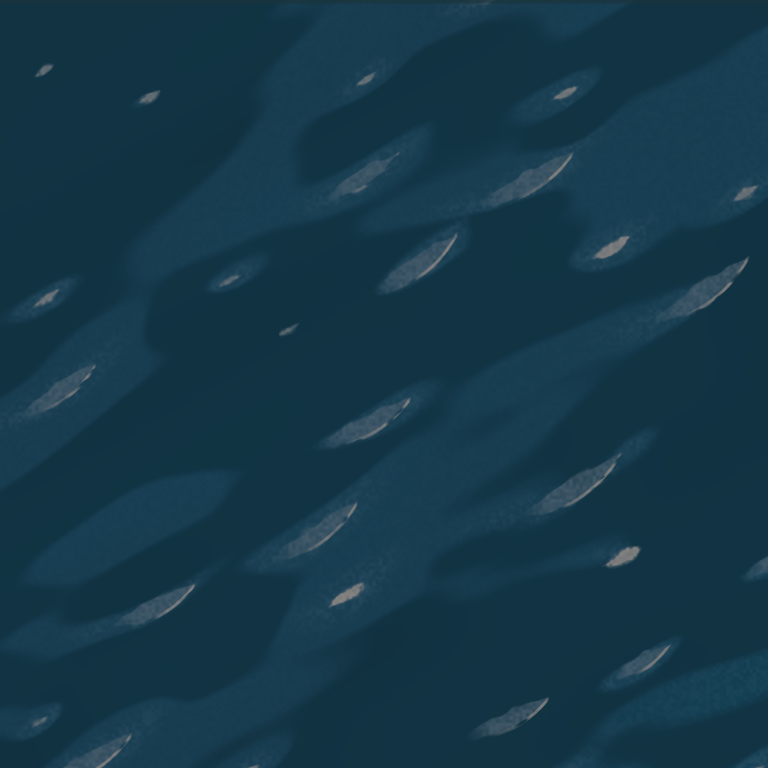
A Shadertoy shader for this texture:

```glsl
const vec3 DEEP = vec3(0.066, 0.198, 0.258);
const vec3 SWELL = vec3(0.094, 0.240, 0.318);
const vec3 TEAL = vec3(0.080, 0.262, 0.340);
const vec3 SHEEN = vec3(0.165, 0.300, 0.375);
const vec3 FILM = vec3(0.270, 0.355, 0.415);
const vec3 FOAM = vec3(0.540, 0.520, 0.510);
const float SLOPE = 0.53;                  // direction of the waves, radians
const vec2 BAND_SCALE = vec2(3.4, 10.5);   // along and across the waves
const float BAND_LEVEL = 0.565;
const float BAND_EDGE = 0.045;
const vec2 GLINT_CELL = vec2(0.23, 0.115);
const float GLINT_SHARE = 0.66;
const float LONG_SHARE = 0.48;
const float RIM_WIDTH = 0.0030;
const float GRAIN_SCALE = 230.0;

float hash(vec2 p) {
    vec3 q = fract(vec3(p.xyx) * 0.1031);
    q += dot(q, q.yzx + 33.33);
    return fract((q.x + q.y) * q.z);
}

float noise(vec2 p) {
    vec2 i = floor(p), f = fract(p);
    f = f * f * (3.0 - 2.0 * f);
    return mix(mix(hash(i), hash(i + vec2(1, 0)), f.x),
               mix(hash(i + vec2(0, 1)), hash(i + vec2(1, 1)), f.x), f.y);
}

// Two octaves of long noise, bent so that the bands meander
float waveBands(vec2 p) {
    p.y += 0.055 * (noise(p * vec2(5.0, 3.0) + 41.0) - 0.5);
    p.x += 0.10 * (noise(p * 6.0 + 17.0) - 0.5);
    return 0.72 * noise(p * BAND_SCALE + 60.0)
         + 0.28 * noise(p * BAND_SCALE * 2.2 + 90.0);
}

// One lens of light: x = halo, y = film, z = foam
vec3 glint(vec2 q, vec2 id, float ragged, float grain) {
    float size = hash(id + 7.3);
    bool isLong = hash(id + 15.1) < LONG_SHARE;
    float len = isLong ? mix(0.048, 0.085, size) : mix(0.014, 0.034, size);
    float wid = isLong ? mix(0.010, 0.016, size) : mix(0.005, 0.011, size);

    float tilt = 0.22 * (hash(id + 23.7) - 0.5);
    q = vec2(q.x + tilt * q.y, q.y - tilt * q.x);
    q.y -= 1.2 * q.x * q.x;
    vec2 s = q / vec2(len, wid);
    float halo = exp(-dot(s, s) / (isLong ? 4.0 : 8.0));

    float outline = wid * max(1.0 - s.x * s.x, 0.0);
    float inside = outline - abs(q.y) + 0.006 * (ragged - 0.5);
    float body = smoothstep(-0.001, 0.003, inside) * step(abs(s.x), 1.0);
    if (!isLong) {
        float core = smoothstep(0.001, 0.005, inside + 0.003 * (grain - 0.5));
        return vec3(halo, 0.65 * body, body * core * (0.5 + 0.5 * size));
    }

    // A bright ragged rim follows the lower edge towards the upper end
    float rim = 1.0 - smoothstep(0.3, 1.0, abs(q.y + 0.85 * outline) / RIM_WIDTH);
    rim *= smoothstep(-0.65, 0.35, s.x) * (1.0 - smoothstep(0.90, 1.0, s.x));
    rim *= smoothstep(0.10, 0.50, ragged);
    float fade = smoothstep(-1.0, -0.3, s.x) * (0.50 + 0.45 * grain);
    return vec3(halo, body * fade, rim * 0.9);
}

void mainImage(out vec4 fragColor, in vec2 fragCoord) {
    vec2 uv = fragCoord / iResolution.y;
    float c = cos(SLOPE), s = sin(SLOPE);
    vec2 p = vec2(c * uv.x + s * uv.y, c * uv.y - s * uv.x);
    float grain = noise(uv * GRAIN_SCALE);
    float ragged = noise(p * vec2(60.0, 130.0) + 30.0);

    // Scattered glints
    vec3 light = vec3(0.0);
    vec2 home = floor(p / GLINT_CELL);
    for (int j = -1; j <= 1; j++)
    for (int i = -1; i <= 1; i++) {
        vec2 id = home + vec2(i, j) + 50.0;
        if (hash(id) > GLINT_SHARE) continue;
        vec2 jitter = 0.2 + 0.6 * vec2(hash(id + 3.1), hash(id + 9.7));
        vec2 centre = (id - 50.0 + jitter) * GLINT_CELL;
        light = max(light, glint(p - centre, id, ragged, grain));
    }

    // Dark troughs and bluer swells
    float field = waveBands(p) + 0.30 * light.x;
    float swell = smoothstep(BAND_LEVEL - BAND_EDGE, BAND_LEVEL + BAND_EDGE, field);
    float corner = smoothstep(0.65, 1.15, uv.x - 0.35 * uv.y + 0.1);
    vec3 color = mix(DEEP, mix(SWELL, TEAL, 0.7 * corner), swell);
    color += vec3(0.0, 0.010, 0.014) * (noise(p * vec2(4.0, 9.0)) - 0.5);
    color += (0.010 + 0.025 * corner) * (grain - 0.5) * swell;

    // Speckled sheen, pale film and foam
    float speckle = smoothstep(0.30, 0.85, 0.55 * grain + 0.45 * ragged);
    float sheen = smoothstep(0.25, 0.95, light.x) * (0.20 + 0.80 * speckle);
    color = mix(color, SHEEN, 0.75 * sheen * swell);
    color = mix(color, FILM, light.y);
    color = mix(color, FOAM, light.z * (0.75 + 0.25 * grain));

    // Thin dim band along the top edge
    color = mix(color, vec3(0.10, 0.20, 0.23), 0.7 * smoothstep(0.993, 0.998, uv.y));
    fragColor = vec4(color, 1.0);
}
```
